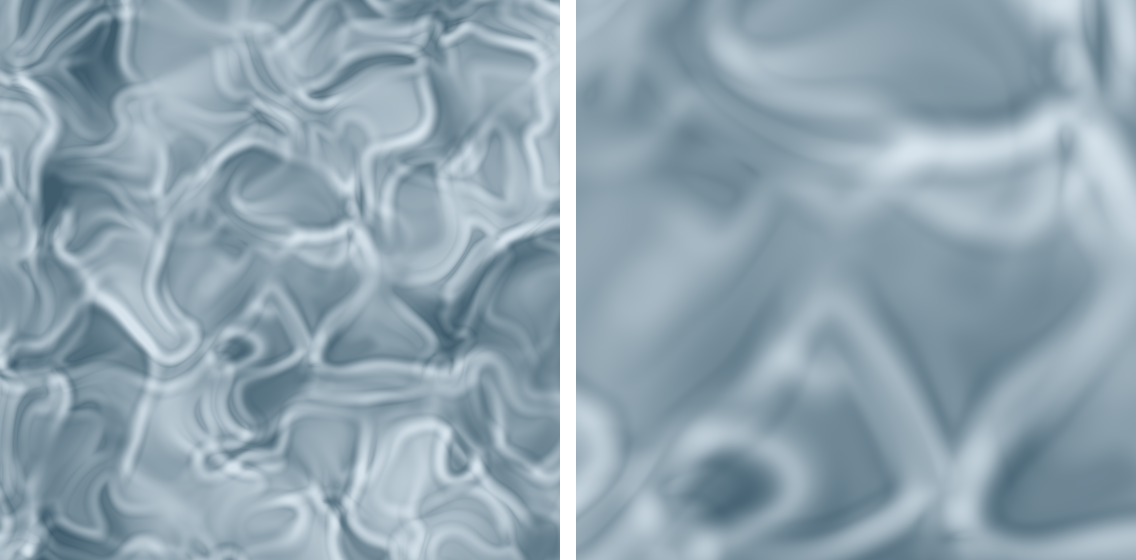
Left: the whole. Right: its middle third, enlarged.
A WebGL 1 fragment shader for this texture:

```glsl
precision highp float;
// Misty blue-grey liquid texture: soft dark pools edged by pale winding veins.

uniform vec2 u_resolution;

#define POOL_SCALE 5.0
#define SCALE_STEP 1.55
#define WARP_SCALE 6.5
#define WARP_AMOUNT 0.095
#define VEIN_WIDTH 0.0085
#define VEIN_GLOW 0.30
#define POOL_DEPTH 0.27
#define POOL_LEVEL 0.05
#define CLOUDS 0.42
#define BRIGHTNESS 0.65
#define DARK_SLATE vec3(0.25, 0.365, 0.43)
#define PALE_MIST vec3(0.84, 0.89, 0.925)

// Unit gradient vector for a lattice point
vec2 latticeGradient(vec2 cell) {
  float h = fract(sin(dot(cell, vec2(127.1, 311.7))) * 43758.55);
  float angle = 6.28319 * h;
  return vec2(cos(angle), sin(angle));
}

// Gradient noise, roughly -0.7 to 0.7
float noise(vec2 p) {
  vec2 cell = floor(p);
  vec2 f = p - cell;
  vec2 s = f * f * f * (f * (f * 6.0 - 15.0) + 10.0);
  vec2 right = vec2(1.0, 0.0);
  vec2 up = vec2(0.0, 1.0);
  float a = dot(latticeGradient(cell), f);
  float b = dot(latticeGradient(cell + right), f - right);
  float c = dot(latticeGradient(cell + up), f - up);
  float d = dot(latticeGradient(cell + 1.0), f - 1.0);
  return mix(mix(a, b, s.x), mix(c, d, s.x), s.y);
}

// Bends the plane so that the pools pinch and stretch
vec2 warp(vec2 p) {
  vec2 q = p * WARP_SCALE;
  return p + WARP_AMOUNT * vec2(noise(q + 3.7), noise(q + vec2(41.3, 17.9)));
}

float poolField(vec2 p, float scale, vec2 offset) {
  return noise(warp(p) * scale + offset) - POOL_LEVEL;
}

// Field value in x, approximate signed distance to its contour in y
vec2 poolContour(vec2 p, float scale, vec2 offset) {
  const float delta = 0.002;
  float value = poolField(p, scale, offset);
  vec2 slope = vec2(poolField(p + vec2(delta, 0.0), scale, offset),
                    poolField(p + vec2(0.0, delta), scale, offset)) - value;
  float steepness = length(vec2(length(slope) / delta, 0.3 * scale));
  return vec2(value, value / steepness);
}

float bell(float x) {
  return exp(-x * x);
}

void main() {
  vec2 uv = gl_FragCoord.xy / u_resolution;

  // Broad and medium clouds
  float tone = BRIGHTNESS;
  tone += CLOUDS * noise(uv * 3.2 + 8.3);
  tone += 0.7 * CLOUDS * noise(warp(uv) * 11.0 + 23.1);
  tone += 0.25 * CLOUDS * noise(warp(uv) * 24.0 + 5.4);

  // Pools with pale veins and thin shaded rims, from large to small
  float scale = POOL_SCALE;
  float weight = 1.0;
  for (int i = 0; i < 3; i++) {
    vec2 offset = vec2(19.7, 37.3) * (float(i) + 1.0);
    vec2 contour = poolContour(uv, scale, offset);
    float d = contour.y / VEIN_WIDTH;
    float presence = smoothstep(-0.3, 0.35, noise(uv * 5.5 + offset.yx));

    float pool = smoothstep(-0.6, 2.4, d);
    float depth = 0.75 + 0.9 * max(contour.x, 0.0);
    tone -= weight * POOL_DEPTH * pool * depth * (0.45 + 0.75 * presence);

    float vein = bell(d) - 0.35 * bell((abs(d) - 2.3) / 0.9);
    tone += weight * VEIN_GLOW * presence * vein;

    scale *= SCALE_STEP;
    weight *= 0.72;
  }

  // Gentle compression keeps highlights and shadows soft
  tone = 0.5 + 0.5 * (tone - 0.5) / sqrt(0.25 + 0.35 * (tone - 0.5) * (tone - 0.5));
  gl_FragColor = vec4(mix(DARK_SLATE, PALE_MIST, clamp(tone, 0.0, 1.0)), 1.0);
}
```
